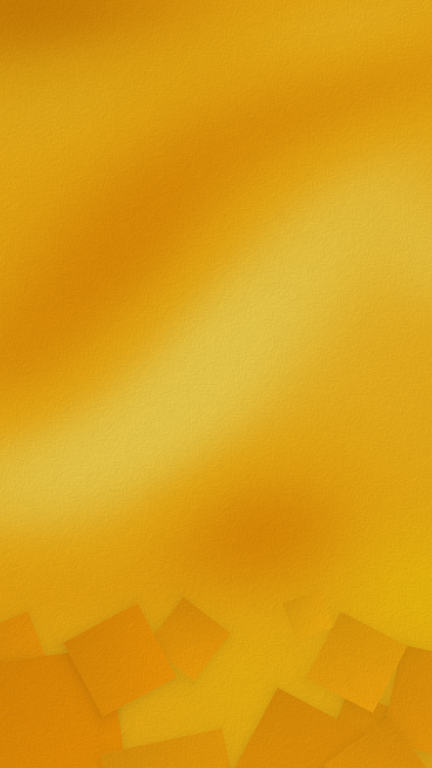
A Shadertoy shader for this background:

```glsl
// Golden paper backdrop: soft diagonal bands of amber and pale gold,
// summed from rotated Gaussian glows and mapped through a colour ramp.
// A loop lays tinted square sheets along the foot; noise adds grain.

#define BASE_TONE 0.55
#define GRAIN_SCALE 260.0
#define GRAIN_AMOUNT 0.036
#define MOTTLE_AMOUNT 0.012
#define SHADOW_WIDTH 0.014
#define SHADOW_DEPTH 0.09
#define SHEET_COUNT 11

const vec3 AMBER  = vec3(0.82, 0.50, 0.012);
const vec3 GOLD   = vec3(0.87, 0.63, 0.07);
const vec3 PALE   = vec3(0.88, 0.76, 0.28);
const vec3 YELLOW = vec3(0.88, 0.70, 0.04);
const vec3 ORANGE = vec3(0.84, 0.50, 0.01);

// Sheets, back to front: centre, half side, angle; then strength of tint.
const vec4 SHEETS[SHEET_COUNT] = vec4[](
    vec4(0.019, 0.257, 0.081, 0.38),
    vec4(0.104, 0.083, 0.174, 0.147),
    vec4(0.437, 0.299, 0.069, -0.66),
    vec4(0.278, 0.250, 0.097, 0.49),
    vec4(0.403, -0.079, 0.144, 0.21),
    vec4(0.713, 0.354, 0.046, 0.35),
    vec4(0.838, 0.106, 0.056, -0.38),
    vec4(1.020, 0.148, 0.116, -0.21),
    vec4(0.826, 0.245, 0.087, -0.48),
    vec4(0.700, -0.002, 0.139, -0.49),
    vec4(0.880, -0.012, 0.093, -0.93));
const float TINT[SHEET_COUNT] = float[](
    0.65, 0.85, 0.55, 0.75, 0.50, 0.10, 0.60, 0.60, 0.38, 0.68, 0.60);

vec2 rotate(vec2 p, float a) {
    float c = cos(a), s = sin(a);
    return vec2(c * p.x + s * p.y, c * p.y - s * p.x);
}

float hash(vec2 p) {
    vec3 q = fract(vec3(p.xyx) * 0.1031);
    q += dot(q, q.yzx + 33.33);
    return fract((q.x + q.y) * q.z);
}

float noise(vec2 p) {
    vec2 i = floor(p), f = fract(p);
    f = f * f * (3.0 - 2.0 * f);
    return mix(mix(hash(i), hash(i + vec2(1, 0)), f.x),
               mix(hash(i + vec2(0, 1)), hash(i + vec2(1, 1)), f.x), f.y);
}

float glow(vec2 p, vec2 centre, vec2 size, float angle) {
    vec2 q = rotate(p - centre, angle) / size;
    return exp(-dot(q, q));
}

float boxDistance(vec2 p, float halfSide) {
    vec2 d = abs(p) - halfSide;
    return length(max(d, 0.0)) + min(max(d.x, d.y), 0.0);
}

// Light and dark glows add up to one tone: 0 is amber, 1 is pale gold.
float backdropTone(vec2 p) {
    float t = BASE_TONE;
    // Pale diagonal ridge
    t += 0.42 * glow(p, vec2(0.52, 0.97), vec2(0.44, 0.19), 0.85);
    t += 0.30 * glow(p, vec2(0.06, 0.68), vec2(0.34, 0.16), 0.30);
    t += 0.14 * glow(p, vec2(0.88, 1.34), vec2(0.25, 0.16), 0.80);
    t += 0.20 * glow(p, vec2(1.02, 1.18), vec2(0.12, 0.14), 0.0);
    t += 0.08 * glow(p, vec2(0.92, 0.88), vec2(0.22, 0.30), 0.0);
    // Amber band above the ridge
    t -= 0.40 * glow(p, vec2(0.27, 1.19), vec2(0.42, 0.18), 0.75);
    t -= 0.26 * glow(p, vec2(0.86, 1.56), vec2(0.42, 0.12), 0.35);
    t -= 0.12 * glow(p, vec2(0.00, 0.92), vec2(0.18, 0.14), 0.50);
    // Upper corners
    t -= 0.40 * glow(p, vec2(0.08, 1.76), vec2(0.46, 0.13), 0.10);
    t += 0.15 * glow(p, vec2(0.80, 1.71), vec2(0.28, 0.09), 0.15);
    t += 0.08 * glow(p, vec2(0.16, 1.53), vec2(0.25, 0.12), 0.20);
    // Amber hollow below the ridge, and the dimmer lower left edge
    t -= 0.40 * glow(p, vec2(0.60, 0.54), vec2(0.25, 0.16), 0.10);
    t -= 0.15 * glow(p, vec2(0.05, 0.42), vec2(0.35, 0.12), 0.0);
    return clamp(t, 0.0, 1.0);
}

void mainImage(out vec4 fragColor, in vec2 fragCoord) {
    vec2 p = fragCoord / iResolution.x;
    float pixel = 0.7 / iResolution.x;

    // Backdrop
    float t = backdropTone(p);
    vec3 backdrop = mix(AMBER, GOLD, smoothstep(0.0, 0.6, t));
    backdrop = mix(backdrop, PALE, smoothstep(0.5, 1.04, t));
    backdrop = mix(backdrop, YELLOW, 0.75 * glow(p, vec2(1.0, 0.40), vec2(0.20, 0.17), 0.0));
    backdrop = mix(backdrop, YELLOW, 0.35 * glow(p, vec2(0.57, 0.18), vec2(0.22, 0.20), 0.0));
    backdrop *= 1.0 - 0.08 * glow(p, vec2(0.0, 1.78), vec2(0.35, 0.20), 0.0);

    // Each sheet hides those below it and drops a thin shadow down and left
    vec3 color = backdrop;
    for (int i = 0; i < SHEET_COUNT; i++) {
        vec4 sheet = SHEETS[i];
        vec2 q = rotate(p - sheet.xy, sheet.w);
        float d = boxDistance(q, sheet.z);
        float castD = boxDistance(rotate(p - sheet.xy + vec2(0.004, 0.006), sheet.w), sheet.z);
        float cover = 1.0 - smoothstep(-pixel, pixel, d);
        float shadow = exp(-max(castD, 0.0) / SHADOW_WIDTH);
        color *= 1.0 - SHADOW_DEPTH * TINT[i] * shadow;
        vec3 paper = mix(backdrop, ORANGE, TINT[i]);
        paper *= 1.0 + 0.025 * (q.x - q.y) / sheet.z;
        color = mix(color, paper, cover);
    }

    // Embossed paper grain over a faint mottle
    vec2 g = p * GRAIN_SCALE;
    float grain = noise(g) - noise(g + vec2(0.8, -0.8));
    float mottle = noise(g * 0.3 + 17.0) - 0.5;
    color *= 1.0 + GRAIN_AMOUNT * grain + MOTTLE_AMOUNT * mottle;

    fragColor = vec4(color, 1.0);
}
```
